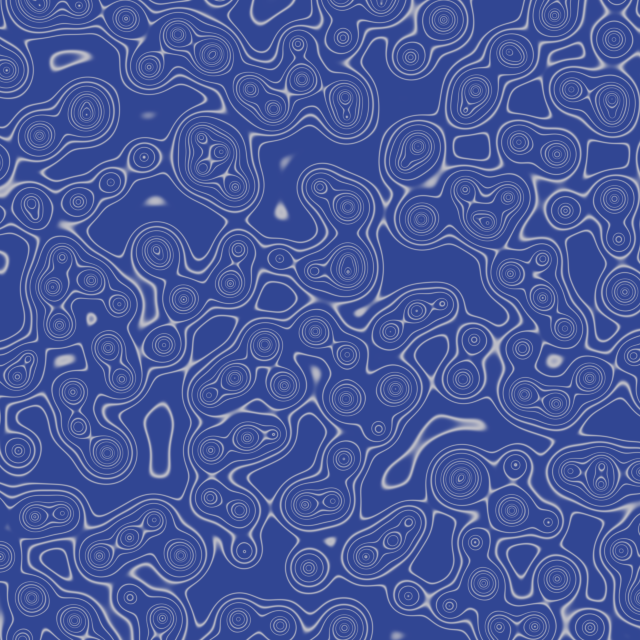
Write a WebGL 1 fragment shader that draws this pattern.

```glsl
precision highp float;
// Pale contour lines of a cellular potential field on flat blue.

uniform vec2 u_resolution;

const vec3 GROUND = vec3(0.194, 0.274, 0.577);
const vec3 LINE = vec3(0.74, 0.74, 0.78);
const float CELLS = 12.0;          // seed cells across the canvas
const float FALLOFF = 5.0;         // decay of each seed per cell
const float CORE = 0.03;           // rounding of the seed tips
const float WEIGHT_MIN = 0.3;
const float WEIGHT_MAX = 1.3;
const float LEVEL_PERIOD = 0.26;   // field step after which the lines repeat
const float LEVEL_BOLD = 0.36;
const float LEVEL_FINE = 0.43;
const float LEVEL_FAINT = 0.29;
const float WIDTH_BOLD = 0.0115;   // line widths in field units
const float WIDTH_FINE = 0.0065;
const float WIDTH_FAINT = 0.0055;
const float PIXEL_BLUR = 0.55;

// Three random values per cell
vec3 hash3(vec2 cell) {
  vec3 p = fract(vec3(cell.xyx) * vec3(0.1031, 0.1030, 0.0973));
  p += dot(p, p.yxz + 33.33);
  return fract((p.xxy + p.yzz) * p.zyx);
}

// Summed seed potential: gradient in xy, value in z
vec3 potential(vec2 p) {
  vec2 home = floor(p);
  vec3 sum = vec3(0.0);
  for (int j = -2; j <= 2; j++) {
    for (int i = -2; i <= 2; i++) {
      vec2 cell = home + vec2(float(i), float(j));
      vec3 rnd = hash3(cell + 17.0);
      vec2 offset = p - cell - rnd.xy;
      float dist = sqrt(dot(offset, offset) + CORE * CORE);
      float bump = mix(WEIGHT_MIN, WEIGHT_MAX, rnd.z) * exp(-FALLOFF * dist);
      sum += bump * vec3(-FALLOFF * offset / dist, 1.0);
    }
  }
  // The square root evens out the steep tips
  float value = sqrt(sum.z);
  return vec3(sum.xy / (2.0 * value), value);
}

// Soft repeated line at one level, dimmed where thinner than a pixel
float contour(float value, float level, float width, float blur) {
  float x = mod(value - level + 0.5 * LEVEL_PERIOD, LEVEL_PERIOD) - 0.5 * LEVEL_PERIOD;
  float spread = sqrt(width * width + blur * blur);
  return width / spread * exp(-x * x / (spread * spread));
}

void main() {
  float side = min(u_resolution.x, u_resolution.y);
  vec3 field = potential(gl_FragCoord.xy / side * CELLS);
  float blur = PIXEL_BLUR * length(field.xy) * CELLS / side;

  float ink = contour(field.z, LEVEL_BOLD, WIDTH_BOLD, blur);
  ink = max(ink, contour(field.z, LEVEL_FINE, WIDTH_FINE, blur));
  ink = max(ink, contour(field.z, LEVEL_FAINT, WIDTH_FAINT, blur));

  gl_FragColor = vec4(mix(GROUND, LINE, ink), 1.0);
}
```
